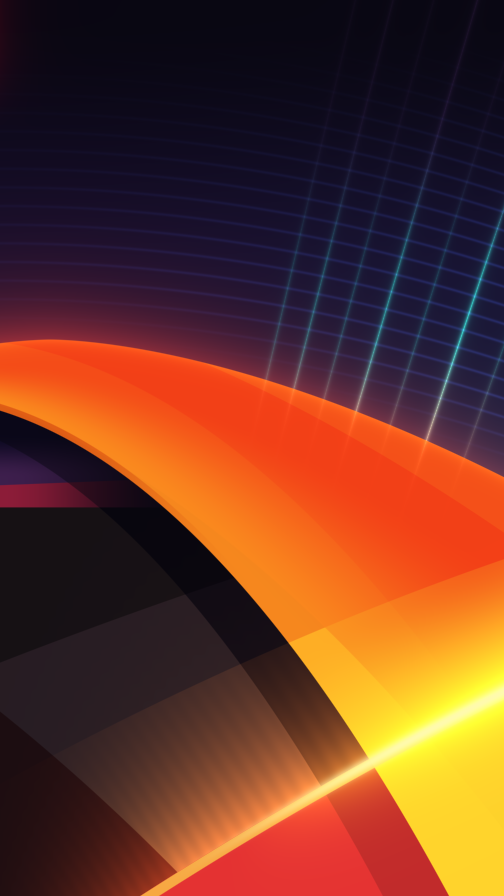
Write a Shadertoy shader that draws this background.

```glsl
// A glowing orange ribbon sweeps over dark glass panels, cut by a bright beam,
// below a night sky with a curved grid and slanted light rays.
// Every edge is a parabola with a signed distance; layers are blended in order.

// Curves: (x0, y0, slope, curvature), in units of the canvas width
const vec4 INNER_EDGE = vec4(0.0, 0.963, -0.31, -0.865);
const vec4 BEAM       = vec4(0.694, 0.25, 0.56, -0.1);
const vec4 FOLD       = vec4(0.23, 1.03, -0.456, -0.68);
const vec4 STRIP      = vec4(0.14, 0.91, -0.52, -0.45);
const vec4 SEAM_LOW   = vec4(0.579, 0.505, 0.43, -0.1);
const vec4 SEAM_HIGH  = vec4(0.0, 0.463, 0.39, -0.06);
const vec4 GLASS_ARC  = vec4(0.0, 0.903, -0.49, -0.92);
const vec4 CORNER_ARC = vec4(0.0, 0.366, -0.8, -0.3);

const vec3 NIGHT   = vec3(0.035, 0.025, 0.07);
const vec3 INDIGO  = vec3(0.085, 0.055, 0.175);
const vec3 RED     = vec3(0.95, 0.25, 0.09);
const vec3 ORANGE  = vec3(0.98, 0.54, 0.12);
const vec3 YELLOW  = vec3(0.99, 0.82, 0.17);
const vec3 CRIMSON = vec3(0.86, 0.19, 0.19);
const vec3 HOT     = vec3(1.0, 0.98, 0.68);

const float GRID_STEP = 0.037;
const int RAY_COUNT = 7;

// Signed distance to a parabola, positive above it
float above(vec2 p, vec4 c) {
    float x = p.x - c.x;
    float slope = c.z + 2.0 * c.w * x;
    return (p.y - c.y - x * (c.z + c.w * x)) / sqrt(1.0 + slope * slope);
}

// Antialiased coverage of the positive side
float cover(float d) {
    float w = 0.8 / iResolution.x;
    return smoothstep(-w, w, d);
}

// Exponential falloff that never exceeds one
float falloff(float d, float rate) {
    return exp(-max(d, 0.0) * rate);
}

float outerEdge(vec2 p) {
    return (p.y - 1.104 + 0.273 * pow(abs(p.x - 0.1) / 0.9, 1.65)) / 1.08;
}

vec3 lightRays(vec2 p) {
    vec3 sum = vec3(0.0);
    float h = p.y - 0.99;
    for (int i = 0; i < RAY_COUNT; i++) {
        float n = float(i);
        float x = 0.52 + 0.056 * n + 0.003 * n * n + (0.235 + 0.02 * n) * h;
        float power = i % 2 == 1 ? 0.22 + 0.1 * n : 0.2;
        float d = abs(p.x - x);
        float shape = falloff(d, 330.0) + 0.14 * falloff(d, 70.0);
        float offset = (h - 0.12) / 0.25;
        float fade = exp(-offset * offset);
        vec3 tint = mix(vec3(0.7, 0.75, 0.5), vec3(0.12, 0.72, 0.58), smoothstep(-0.1, 0.14, h));
        tint = mix(tint, vec3(0.45, 0.25, 0.55), smoothstep(0.25, 0.6, h));
        sum += tint * shape * power * (fade + 0.25);
    }
    return sum;
}

vec3 sky(vec2 p, float dOuter) {
    vec3 col = mix(INDIGO, NIGHT, smoothstep(1.2, 1.75, p.y));
    float d = max(dOuter, 0.0);
    // Curved grid
    float wave = 0.5 + 0.5 * cos(6.28318 * (p.y + 0.16 * p.x * p.x) / GRID_STEP);
    float gridFade = smoothstep(1.72, 1.2, p.y) * smoothstep(0.0, 0.15, d);
    col += vec3(0.05, 0.08, 0.2) * pow(wave, 16.0) * gridFade * mix(0.25, 0.9, p.x);
    // Haze over the ribbon
    col += vec3(0.5, 0.12, 0.05) * falloff(d, 13.0) * mix(1.0, 0.6, p.x);
    col += vec3(0.03, 0.1, 0.11) * p.x * p.x * falloff(d, 4.0);
    col += vec3(0.1, 0.0, 0.01) * falloff(p.x, 25.0) * smoothstep(1.5, 1.7, p.y);
    return col + lightRays(p);
}

vec3 glass(vec2 p, float dBeam) {
    float arc = above(p, GLASS_ARC);
    float left = cover(-arc);
    float low = cover(-above(p, SEAM_LOW));
    float mid = cover(-above(p, SEAM_HIGH));
    vec3 col = mix(vec3(0.03, 0.022, 0.055), vec3(0.085, 0.065, 0.08), left);
    col += vec3(0.065, 0.045, 0.055) * mid * mix(0.4, 1.0, left);
    // Magenta reflection at the upper left
    vec3 stripe = mix(vec3(0.24, 0.12, 0.3), vec3(0.55, 0.11, 0.22), cover(0.815 - p.y + 0.04 * p.x));
    stripe = mix(stripe, vec3(0.04, 0.03, 0.12), smoothstep(0.83, 0.92, p.y));
    stripe = mix(NIGHT, stripe, smoothstep(0.36, 0.0, p.x) * mix(0.5, 1.0, left));
    col = mix(col, stripe, cover(p.y - 0.771));
    // Warm light with fine ripples
    float glow = falloff(dBeam, 6.4) * smoothstep(-0.12, 0.45, p.x);
    glow *= mix(0.3, 1.0, low) * (1.0 + 0.035 * sin(arc * 170.0)) * mix(0.82, 1.0, left);
    col += vec3(0.84, 0.42, 0.13) * glow;
    col = mix(col, col * vec3(0.72, 0.45, 0.48), cover(-above(p, CORNER_ARC)));
    // Crimson panel below the beam
    vec3 panel = CRIMSON * mix(0.88, 1.04, left);
    panel += vec3(0.12, 0.3, 0.0) * falloff(-dBeam, 24.0) * smoothstep(0.45, 0.75, p.x);
    return mix(col, panel, cover(-dBeam));
}

vec3 ribbon(vec2 p, float dOuter, float dInner, float dBeam) {
    float t = dOuter / min(dOuter - dInner, -0.001);
    vec3 col = mix(RED, ORANGE, smoothstep(0.3, 0.95, t));
    col = mix(col, ORANGE, 0.16 * cover(-above(p, FOLD)));
    float crease = dOuter + 0.17 * max(p.x - 0.4, 0.0);
    col = mix(col, ORANGE, 0.22 * cover(crease));
    // Yellow lower part
    float low = cover(-above(p, SEAM_LOW));
    float heat = 0.2 + 0.8 * smoothstep(0.25, 0.0, dBeam);
    col = mix(col, YELLOW, low * heat);
    float strip = cover(-above(p, STRIP));
    col = mix(col, mix(ORANGE * 0.95, YELLOW * 1.03, low), strip * 0.35);
    // Rims, and the feet of the rays
    col += vec3(0.06, 0.12, 0.03) * falloff(-dOuter, 90.0);
    col += 0.45 * lightRays(p) * falloff(-dOuter, 25.0);
    float lip = cover(0.013 - dInner) * smoothstep(0.5, 0.1, p.x);
    return col * mix(vec3(1.0), vec3(0.9, 0.68, 0.7), lip);
}

void mainImage(out vec4 fragColor, in vec2 fragCoord) {
    vec2 p = fragCoord / iResolution.xy * vec2(1.0, 16.0 / 9.0);
    float dOuter = outerEdge(p);
    float dInner = above(p, INNER_EDGE);
    float dBeam = above(p, BEAM);

    vec3 col = mix(ribbon(p, dOuter, dInner, dBeam), sky(p, dOuter), cover(dOuter));
    col = mix(col, glass(p, dBeam), cover(-dInner));

    // Beam: pale strip, halo and white-hot core
    float band = cover(-dBeam) * cover(dBeam + 0.02);
    col = mix(col, vec3(0.98, 0.74, 0.27), band * 0.85);
    float reach = smoothstep(0.45, 1.0, p.x);
    col += vec3(0.4, 0.36, 0.04) * falloff(abs(dBeam + 0.006), 22.0) * reach;
    float core = (dBeam + 0.006) / mix(0.005, 0.016, p.x);
    col = mix(col, HOT, exp(-core * core) * smoothstep(0.3, 0.85, p.x));
    fragColor = vec4(clamp(col, 0.0, 1.0), 1.0);
}
```
